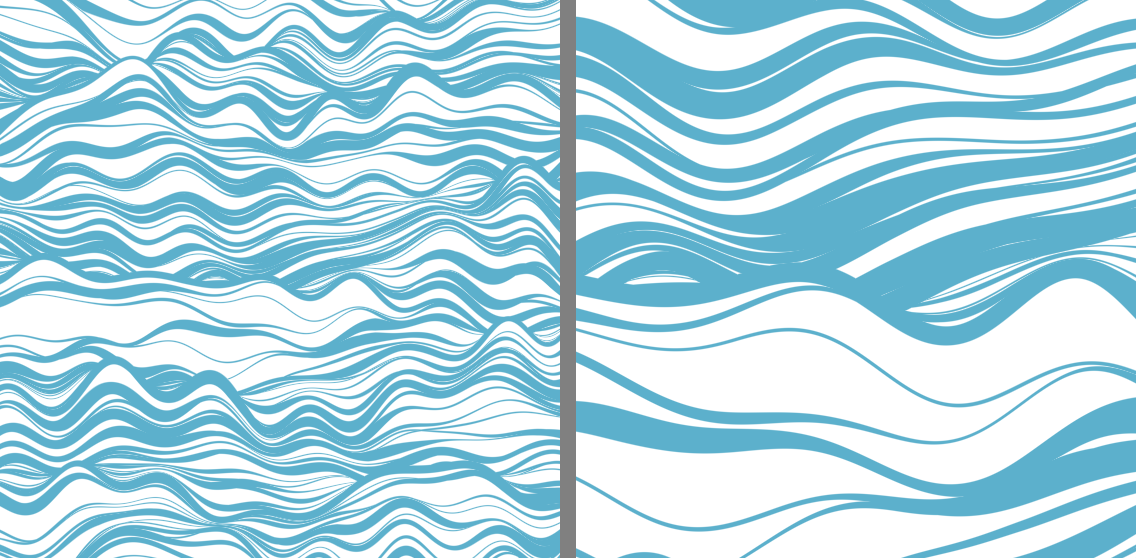
Left: the whole. Right: its middle third, enlarged.
A Shadertoy shader for this pattern:

```glsl
// Layered blue sea waves drawn as lens-shaped bundles of tapering, crossing strands.

float hash(vec2 p) {
    vec3 q = fract(p.xyx * 0.1031);
    q += dot(q, q.yzx + 33.33);
    return fract((q.x + q.y) * q.z);
}

float noise(vec2 p) {
    vec2 cell = floor(p), f = fract(p);
    f = f * f * (3.0 - 2.0 * f);
    return mix(mix(hash(cell), hash(cell + vec2(1, 0)), f.x),
               mix(hash(cell + vec2(0, 1)), hash(cell + vec2(1, 1)), f.x), f.y);
}

const float SPACING = 0.088;

// Height of the crest that separates two bands; crests may overtake each other
float crest(float x, float row) {
    float drift = 0.17 * (noise(vec2(x * 3.4 + 5.0 + row * 0.37, row + 40.0)) - 0.5);
    float bend = 0.6 * noise(vec2(x * 2.5, row + 90.0));
    float swell = 0.006 + 0.028 * noise(vec2(x * 3.0 + 8.0, row + 150.0));
    return row * SPACING + drift + swell * sin(6.2832 * (5.4 * x + bend) + row * 1.9);
}

// Coverage of a stroke at a vertical offset, corrected for its slope
float stroke(float offset, float halfWidth, float slope, float pixel) {
    float d = abs(offset) / sqrt(1.0 + slope * slope) - halfWidth;
    return 1.0 - smoothstep(-0.8 * pixel, 0.8 * pixel, d);
}

// Strands that blend from the lower crest of a band to its upper one
float strands(vec2 p, float row, vec2 edges, vec2 slopes, float pixel) {
    float gap = max(edges.y - edges.x, 0.0001);
    float t = (p.y - edges.x) / gap;
    float count = 6.0 + floor(4.0 * hash(vec2(row, 17.0)));
    float slope = mix(slopes.x, slopes.y, t);
    float ink = 0.0;
    for (float k = 0.0; k < 10.0; k++) {
        if (k > count) break;
        float id = k + 20.0 * row;
        float wander = 2.2 * (noise(vec2(p.x * 5.0 + k * 0.37, id)) - 0.5);
        float swell = noise(vec2(p.x * 6.0 + 30.0 + k * 0.61, id + 300.0));
        float halfWidth = 0.0007 + 0.0082 * swell * swell;
        halfWidth *= clamp(gap / 0.095, 0.35, 1.25);
        ink = max(ink, stroke((t - (k + wander) / count) * gap, halfWidth, slope, pixel));
    }
    return ink;
}

void mainImage(out vec4 fragColor, in vec2 fragCoord) {
    vec2 p = fragCoord / iResolution.y;
    float pixel = 1.0 / iResolution.y;
    float ink = 0.0;

    // Paint the bands from back (top) to front (bottom)
    float row = floor(p.y / SPACING) + 4.0;
    float upper = crest(p.x, row);
    float upperSlope = (crest(p.x + 0.002, row) - upper) / 0.002;
    for (int i = 0; i < 7; i++) {
        row -= 1.0;
        float lower = crest(p.x, row);
        float lowerSlope = (crest(p.x + 0.002, row) - lower) / 0.002;
        if (p.y < upper) {
            ink = 0.0;
            if (p.y >= lower)
                ink = strands(p, row, vec2(lower, upper), vec2(lowerSlope, upperSlope), pixel);
        }
        // Bold outline along the crest
        float bold = 0.002 + 0.006 * noise(vec2(p.x * 4.0, row + 500.0));
        ink = max(ink, stroke(p.y - upper, bold, upperSlope, pixel));
        upper = lower;
        upperSlope = lowerSlope;
    }

    vec3 paper = vec3(1.0);
    vec3 seaBlue = vec3(0.36, 0.69, 0.80);
    fragColor = vec4(mix(paper, seaBlue, ink), 1.0);
}
```
